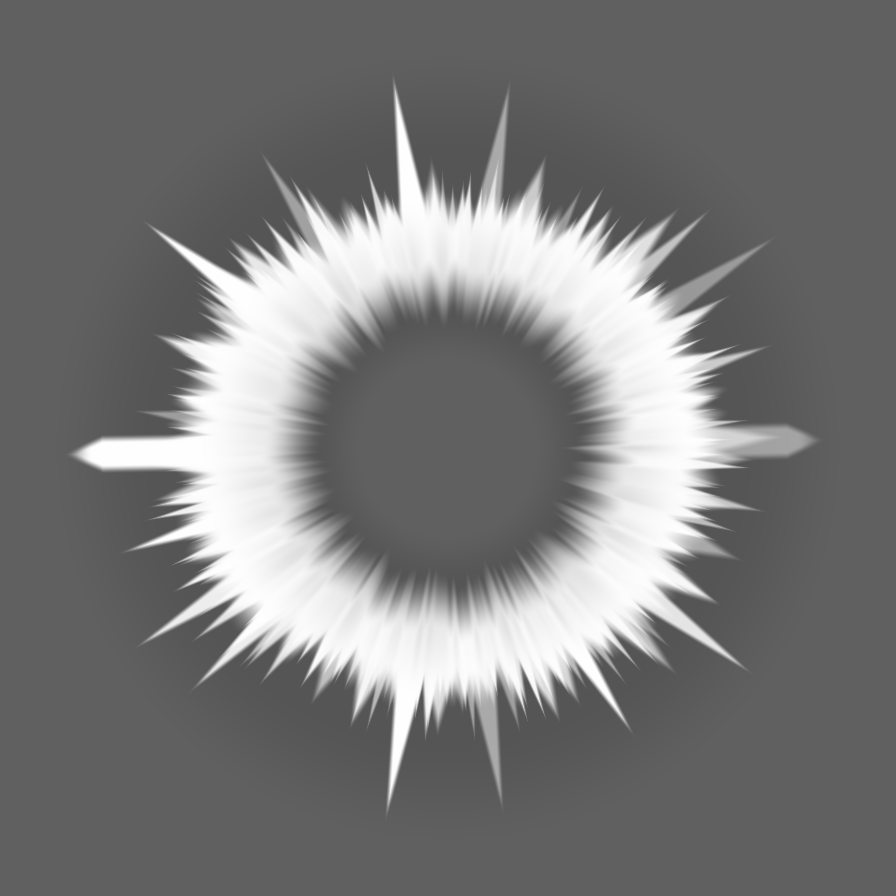
Give the GLSL for this background, as a WebGL 2 fragment shader.

```glsl
#version 300 es
precision highp float;
// A white burst of tapering rays around a dark round hole, on flat grey.
// Layers of hashed angular cells give the dense fringe, a short list of
// angles gives the long rays, and angular noise streaks the inner rim.

uniform vec2 u_resolution;
out vec4 fragColor;

const float TAU = 6.2831853;
const float GREY = 0.378;
const float WHITE = 0.995;

// Long rays: angle in degrees, tip radius, opacity
const int LONG_RAYS = 16;
const vec3 longRays[LONG_RAYS] = vec3[](
    vec3(1.2, 0.425, 0.45), vec3(17.6, 0.388, 0.7),
    vec3(32.8, 0.445, 0.4), vec3(42.3, 0.405, 0.65),
    vec3(80.4, 0.425, 0.5), vec3(98.4, 0.430, 1.0),
    vec3(122.3, 0.402, 0.45), vec3(143.3, 0.432, 1.0),
    vec3(181.0, 0.432, 1.0), vec3(197.8, 0.392, 1.0),
    vec3(212.6, 0.422, 0.9), vec3(223.4, 0.404, 0.9),
    vec3(260.5, 0.428, 1.0), vec3(278.6, 0.420, 0.5),
    vec3(302.9, 0.390, 1.0), vec3(323.4, 0.430, 0.85));

float hash(float n, float seed) {
    return fract(sin(n * 12.9898 + seed * 78.233) * 43758.5453);
}

// Smooth noise that repeats after one full turn
float turnNoise(float turn, float count, float seed) {
    float x = turn * count;
    float cell = floor(x);
    float a = hash(mod(cell, count), seed);
    float b = hash(mod(cell + 1.0, count), seed);
    return mix(a, b, smoothstep(0.0, 1.0, x - cell));
}

// Joins two coverages as overlapping sheets
float overlay(float a, float b) {
    return 1.0 - (1.0 - a) * (1.0 - b);
}

// A ring of random rays, one in each angular cell
float rayLayer(float turn, float r, float count, float reach, float spread, float seed) {
    float x = turn * count;
    float cover = 0.0;
    for (int i = -1; i <= 1; i++) {
        float cell = floor(x) + float(i);
        float id = mod(cell, count);
        float middle = cell + 0.2 + 0.6 * hash(id, seed);
        float pick = hash(id, seed + 1.7);
        float tip = reach + spread * pick * pick;
        float opacity = mix(0.4, 1.0, hash(id, seed + 3.1));
        float taper = clamp((tip - r) / (tip - 0.19), 0.0, 1.0);
        float shape = smoothstep(0.0, 0.22, 0.9 * taper - abs(x - middle));
        cover = overlay(cover, shape * opacity);
    }
    return cover;
}

// One long ray; those lying flat are broad with a blunt tip
float longRay(vec2 p, float angle, float tip) {
    vec2 dir = vec2(cos(angle), sin(angle));
    float along = dot(p, dir);
    float across = abs(p.x * dir.y - p.y * dir.x);
    float blunt = smoothstep(0.995, 0.999, abs(dir.x));
    float halfWidth = min(mix(0.1, 0.45, blunt) * (tip - along),
                          mix(0.016, 0.021, blunt));
    float shape = smoothstep(-0.001, mix(0.005, 0.009, blunt), halfWidth - across);
    return shape * smoothstep(0.0, 0.035, tip - along) * step(0.0, along);
}

void main() {
    vec2 p = (gl_FragCoord.xy - 0.5 * u_resolution) / min(u_resolution.x, u_resolution.y);
    float r = length(p);
    float turn = fract(atan(p.y, p.x) / TAU);
    float sideways = p.x * p.x / max(r * r, 1e-6);
    float stretched = r - 0.018 * sideways;

    // Solid ring with a ragged rim
    float ragged = 0.03 * turnNoise(turn, 150.0, 5.0);
    float burst = 1.0 - smoothstep(0.225, 0.275, stretched - ragged);

    // Dense fringe, from broad rays to fine ones
    for (int i = 0; i < 3; i++) {
        float k = float(i);
        float layer = rayLayer(turn, stretched, 44.0 + 38.0 * k,
                               0.295 - 0.004 * k, 0.075 - 0.012 * k, 11.0 + 7.0 * k);
        burst = overlay(burst, layer);
    }

    // Long rays
    for (int i = 0; i < LONG_RAYS; i++) {
        vec3 ray = longRays[i];
        burst = overlay(burst, ray.z * longRay(p, radians(ray.x), ray.y));
    }

    // Streaked fade into the hole
    float streak = 0.5 * turnNoise(turn, 90.0, 2.0) + 0.5 * turnNoise(turn, 230.0, 8.0);
    float hole = smoothstep(0.140, 0.207, r + 0.036 * (streak - 0.5));
    float sheen = 1.0 - 0.22 * streak * (1.0 - smoothstep(0.19, 0.28, r));

    // Faint shadow hugging the burst on both sides
    float shadow = smoothstep(0.09, 0.155, r) * (1.0 - smoothstep(0.32, 0.46, r));
    float ground = GREY - 0.045 * shadow;

    float tone = mix(ground, WHITE, burst * hole * sheen);
    fragColor = vec4(vec3(tone), 1.0);
}
```
